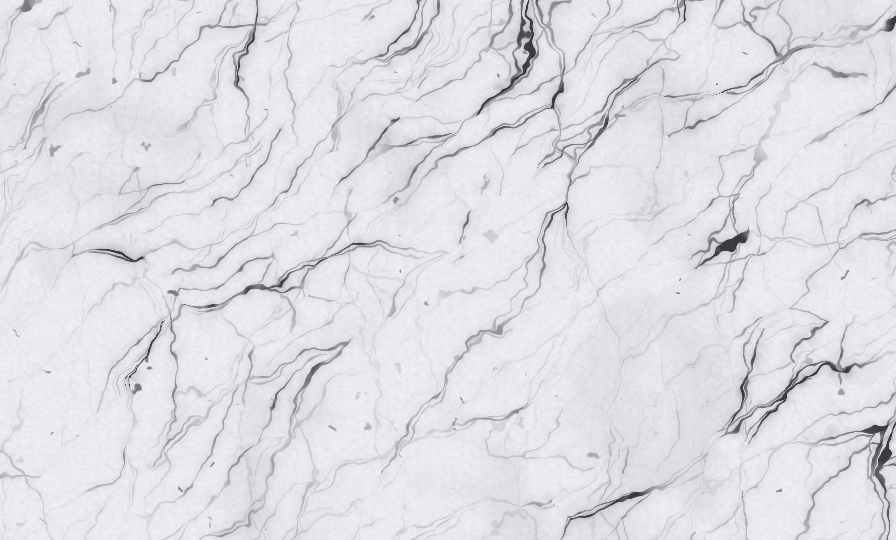
Write a WebGL 1 fragment shader that draws this texture.

```glsl
precision highp float;
// White marble with braided diagonal grey veins, frayed hairlines, dark clots and specks.

#define BASE_COLOR vec3(0.921, 0.921, 0.940)
#define VEIN_COLOR vec3(0.23, 0.23, 0.26)
#define DIAGONAL_ANGLE 0.58
#define STEEP_ANGLE 1.25
#define VEIN_WIDTH 0.0014
#define CLOT_WIDTH 0.010
#define HALO_SIZE 0.009
#define HALO_INK 0.30
#define WARP 0.10
#define SPECK_SCALE 17.0
#define SPECK_SHARE 0.24
#define GRAIN 0.035

uniform vec2 u_resolution;

float hash(vec2 p) {
  return fract(sin(dot(p, vec2(127.1, 311.7))) * 43758.5453);
}

vec2 hash2(vec2 p) {
  return vec2(hash(p), hash(p + 37.3));
}

float noise(vec2 p) {
  vec2 i = floor(p), f = fract(p);
  f = f * f * (3.0 - 2.0 * f);
  return mix(mix(hash(i), hash(i + vec2(1.0, 0.0)), f.x),
             mix(hash(i + vec2(0.0, 1.0)), hash(i + 1.0), f.x), f.y);
}

vec2 noise2(vec2 p) {
  return vec2(noise(p), noise(p + 71.7)) - 0.5;
}

// Bends the plane at several scales, so that the cracks wander and fray.
vec2 warp(vec2 p) {
  vec2 offset = vec2(0.0);
  float scale = 3.0, amount = WARP;
  for (int i = 0; i < 5; i++) {
    offset += noise2(p * scale + float(i) * 9.1) * amount;
    scale *= 2.3;
    amount *= 0.52;
  }
  return p + offset;
}

// Veins along the borders of stretched Voronoi cells, each border with its own strength.
float veins(vec2 p, float angle, vec2 freq, float seed, float clot) {
  vec2 along = vec2(cos(angle), sin(angle));
  vec2 q = vec2(dot(p, along), dot(p, vec2(-along.y, along.x))) * freq + seed;
  vec2 cell = floor(q), nearId = cell, nearest = vec2(9.0);
  for (int y = -1; y <= 1; y++) {
    for (int x = -1; x <= 1; x++) {
      vec2 id = cell + vec2(float(x), float(y));
      vec2 r = id + hash2(id) - q;
      if (dot(r, r) < dot(nearest, nearest)) { nearest = r; nearId = id; }
    }
  }
  float aa = 0.65 / u_resolution.y;
  float fade = smoothstep(0.2, 0.7, noise(p * 7.0 + seed));
  float fray = noise(p * 55.0 + seed);
  float swell = smoothstep(0.64, 0.88, noise(p * 12.0 + seed * 2.0)) * (0.3 + fray);
  float ink = 0.0;
  for (int y = -2; y <= 2; y++) {
    for (int x = -2; x <= 2; x++) {
      vec2 id = nearId + vec2(float(x), float(y));
      vec2 r = id + hash2(id) - q;
      vec2 gap = r - nearest;
      if (dot(gap, gap) > 0.0001) {
        vec2 slope = normalize(gap) * freq;
        float d = dot(0.5 * (r + nearest), normalize(gap)) / length(slope);
        float aligned = smoothstep(0.25, 0.85, abs(slope.y) / length(slope));
        float power = hash(id + nearId + seed);
        float strength = power * (0.3 + 0.7 * power) * aligned * (0.15 + 0.85 * fade);
        float width = VEIN_WIDTH * (0.3 + power + 0.6 * fray) + clot * swell * power * power;
        float line = (1.0 - smoothstep(width - aa, width + aa, d)) * (0.55 + 0.75 * fray);
        float halo = HALO_INK * exp(-d / HALO_SIZE) * (0.3 + fray);
        ink = max(ink, strength * max(line, halo));
      }
    }
  }
  return ink;
}

// Sparse, ragged grey specks, one at most in each grid cell.
float specks(vec2 p) {
  vec2 q = p * SPECK_SCALE + noise2(p * 60.0) * 0.35 + noise2(p * 130.0) * 0.15;
  vec2 id = floor(q);
  vec2 r = fract(q) - 0.3 - 0.4 * hash2(id + 5.0);
  float size = 0.03 + 0.13 * pow(hash(id + 11.0), 4.0);
  float blob = 1.0 - smoothstep(size * 0.6, size + 0.04, length(r * vec2(0.8, 1.2)));
  return blob * step(hash(id + 23.0), SPECK_SHARE) * (0.12 + 0.55 * pow(hash(id + 31.0), 2.0));
}

void main() {
  vec2 p = gl_FragCoord.xy / u_resolution.y;
  vec2 w = warp(p);
  vec2 braid = w + noise2(p * 11.0 + 50.0) * 0.045;

  // Vein families: bold ones with a braided second strand, then the hairlines
  float bold = veins(w, STEEP_ANGLE, vec2(1.8, 4.4), 3.7, CLOT_WIDTH);
  float boldBraid = veins(braid, STEEP_ANGLE, vec2(1.8, 4.4), 3.7, CLOT_WIDTH * 0.3);
  float diagonal = veins(w, DIAGONAL_ANGLE, vec2(2.3, 7.5), 14.2, CLOT_WIDTH * 0.6);
  float diagonalBraid = veins(braid, DIAGONAL_ANGLE, vec2(2.3, 7.5), 14.2, 0.0);
  float hair = veins(w + 0.3, DIAGONAL_ANGLE + 0.1, vec2(4.8, 15.0), 27.5, 0.0);
  float crossing = veins(w + 0.7, STEEP_ANGLE + 0.3, vec2(3.5, 8.0), 41.9, 0.0);
  float strands = max(max(bold * 1.25, boldBraid * 0.8), max(diagonal * 1.1, diagonalBraid * 0.7));
  float ink = max(strands, max(hair * 0.6, crossing * 0.5));

  // Busy and calm regions of the slab
  ink *= 0.5 + 0.75 * smoothstep(0.25, 0.65, noise(p * 2.6 + 4.0));
  ink = max(ink, specks(p));

  // Faint clouds and fine grain of the stone
  float cloud = noise(w * 4.0 + 8.0) * 0.6 + noise(w * 13.0) * 0.4;
  ink += 0.07 * smoothstep(0.5, 0.9, cloud);
  float grain = (noise(p * 190.0) - 0.5) * GRAIN;

  vec3 color = mix(BASE_COLOR, VEIN_COLOR, clamp(ink, 0.0, 1.0)) + grain;
  gl_FragColor = vec4(color, 1.0);
}
```
